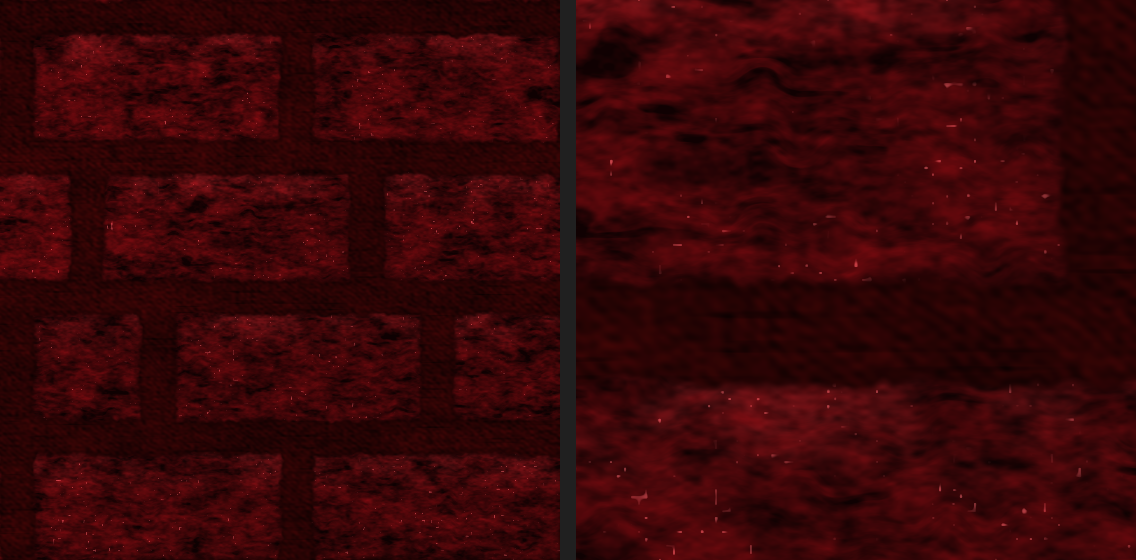
Left, the full canvas; right, a detail of the centre.
Reproduce this pattern procedurally as a Shadertoy shader.

```glsl
// Dark red brick wall: four staggered courses of worn bricks in wide mortar.
// A repeated box distance gives the bricks; stretched value noise adds
// streaks, blotches, chipped edges, embossed grain and pale specks.

const float GRID = 16.0;                    // joint widths across the canvas
const vec2 PITCH = vec2(8.0, 4.0);          // brick plus joint
const vec2 HALF_BRICK = vec2(3.5, 1.5);
const vec3 BRICK_TINT = vec3(1.0, 0.085, 0.125);
const vec3 MORTAR_TINT = vec3(1.0, 0.075, 0.085);
const vec3 DUST = vec3(0.42, 0.22, 0.23);

float hash(vec2 p) {
    vec3 q = fract(p.xyx * vec3(0.1031, 0.1030, 0.0973));
    q += dot(q, q.yzx + 33.33);
    return fract((q.x + q.y) * q.z);
}

float noise(vec2 p) {
    vec2 i = floor(p), f = fract(p);
    f = f * f * (3.0 - 2.0 * f);
    float low = mix(hash(i), hash(i + vec2(1, 0)), f.x);
    float high = mix(hash(i + vec2(0, 1)), hash(i + 1.0), f.x);
    return mix(low, high, f.y);
}

float fbm(vec2 p) {
    float sum = 0.0, weight = 0.5;
    for (int i = 0; i < 4; i++) {
        sum += weight * noise(p);
        p = p * 2.03 + 17.3;
        weight *= 0.5;
    }
    return sum / 0.9375;
}

// Slope of the grain as seen under light from the upper left.
float emboss(vec2 p, vec2 offset) {
    return noise(p + offset) - noise(p - offset);
}

// Steps each course sideways by a quarter pitch, starting over every third.
vec2 courseShift(float row) {
    return vec2(2.0 * mod(row, 3.0) + 0.5, 0.5);
}

// Signed distance to the nearest brick; the third course has an end joint.
float brickDistance(vec2 p, float row) {
    vec2 cell = mod(p - courseShift(row), PITCH) - 0.5 * PITCH;
    vec2 d = abs(cell) - HALF_BRICK + 0.1;
    float box = length(max(d, 0.0)) + min(max(d.x, d.y), 0.0) - 0.1;
    return row == 2.0 ? max(box, 1.0 - p.x) : box;
}

vec3 mortarColour(vec2 uv) {
    float shade = 0.165 + 0.10 * (fbm(uv * vec2(14.0, 24.0)) - 0.5);
    shade += 0.07 * (noise(uv * vec2(120.0, 230.0)) - 0.5);
    shade += 0.055 * emboss(uv * vec2(150.0, 190.0), vec2(0.35));
    // Fine diagonal tooling and long dark trowel scratches
    shade += 0.012 * sin(dot(uv, vec2(480.0, 610.0)) + 5.0 * noise(uv * 30.0));
    float scratch = noise(vec2(uv.x * 9.0, uv.y * 190.0));
    shade -= 0.07 * smoothstep(0.72, 0.95, scratch) * noise(uv * 40.0);
    return max(shade, 0.03) * MORTAR_TINT;
}

vec3 brickColour(vec2 uv, float tone, float fromTop) {
    vec2 bend = vec2(0.0, 0.012 * noise(uv * 45.0));
    float blotch = fbm(uv * vec2(20.0, 30.0) + 40.0);
    float streak = fbm((uv + bend) * vec2(52.0, 135.0));
    float grain = noise(uv * vec2(190.0, 330.0));
    float shade = 0.272 + 0.045 * (tone - 0.5);
    shade += 0.30 * (blotch - 0.5) + 0.30 * (streak - 0.5);
    shade += 0.08 * (grain - 0.5);
    shade += 0.06 * emboss(uv * vec2(110.0, 210.0), vec2(-0.3, -0.4));
    // Dark pits, then dust gathered near the upper edge
    shade -= 0.09 * smoothstep(0.60, 0.80, noise((uv + bend) * vec2(45.0, 150.0)))
           * smoothstep(0.65, 0.35, blotch);
    float dust = smoothstep(1.3, 0.0, fromTop) * smoothstep(0.3, 0.75, blotch);
    vec3 colour = max(shade, 0.06) * BRICK_TINT;
    colour += DUST * (0.13 * dust * (0.5 + grain));
    // Sparse pale specks
    float speck = smoothstep(0.91, 0.99, noise(uv * 240.0 + 9.0));
    return colour + DUST * speck * smoothstep(0.42, 0.65, blotch);
}

void mainImage(out vec4 fragColor, in vec2 fragCoord) {
    vec2 uv = fragCoord / iResolution.y;
    vec2 p = vec2(uv.x, 1.0 - uv.y) * GRID;

    // Uneven, chipped brick outline
    vec2 wobble = vec2(fbm(uv * 22.0), fbm(uv * 22.0 + 71.0)) - 0.5;
    vec2 chips = vec2(noise(uv * 130.0), noise(uv * 130.0 + 31.0)) - 0.5;
    vec2 q = p + 0.22 * wobble + 0.09 * chips;
    float row = floor((q.y - 0.5) / PITCH.y);
    vec2 id = floor((q - courseShift(row)) / PITCH);
    float d = brickDistance(q, row);
    float blur = max(0.07, GRID / iResolution.y);
    float inside = smoothstep(blur, -blur, d);

    float fromTop = mod(q.y - 0.5, PITCH.y) - 0.5;
    vec3 brick = brickColour(uv, hash(id + 7.0), fromTop);
    vec3 mortar = mortarColour(uv);

    // Contact shadow in the joint and a soft worn rim on the brick
    mortar *= 1.0 - 0.22 * smoothstep(0.22, 0.0, d);
    brick *= 1.0 - 0.12 * smoothstep(-0.25, 0.0, d);
    vec3 colour = mix(mortar, brick, inside);

    // Slow drift of light over the wall
    colour *= 0.9 + 0.2 * noise(uv * 3.0 + 5.0);
    fragColor = vec4(colour, 1.0);
}
```
